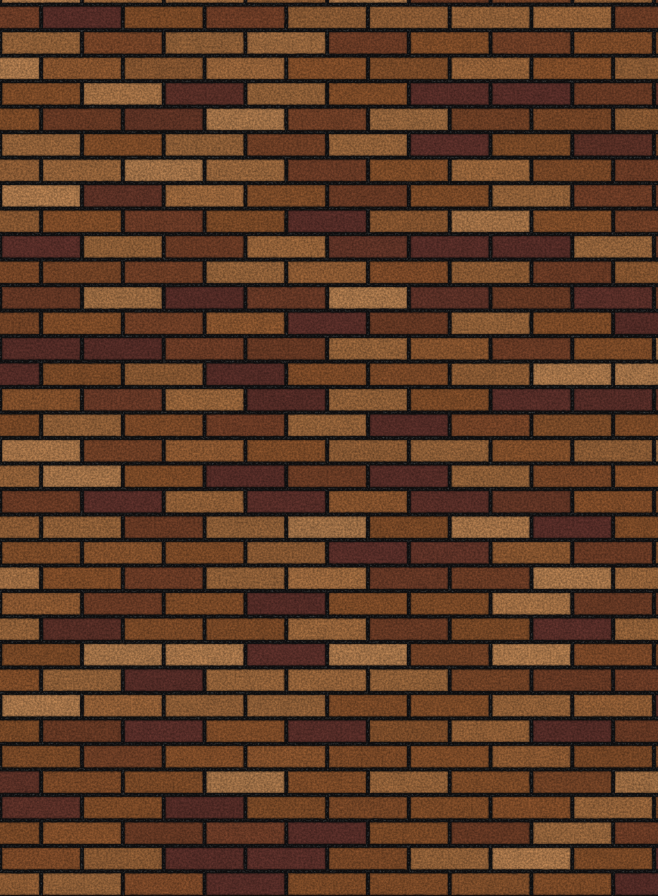
Write a Shadertoy shader that draws this texture.

```glsl
// Running-bond brick wall in tan, brown and maroon with grainy faces and dark joints.

vec2 hash2(vec2 p) {
    vec3 q = fract(p.xyx * vec3(0.1031, 0.1030, 0.0973));
    q += dot(q, q.yzx + 33.33);
    return fract((q.xx + q.yz) * q.zy);
}

// Gradient noise, roughly -0.7 to 0.7
float gradientNoise(vec2 p) {
    vec2 cell = floor(p), f = fract(p);
    vec2 w = f * f * f * (f * (f * 6.0 - 15.0) + 10.0);
    float corner[4];
    for (int i = 0; i < 4; i++) {
        vec2 o = vec2(i & 1, i >> 1);
        float angle = 6.2832 * hash2(cell + o).x;
        corner[i] = dot(vec2(cos(angle), sin(angle)), f - o);
    }
    return mix(mix(corner[0], corner[1], w.x), mix(corner[2], corner[3], w.x), w.y);
}

float roundedBox(vec2 p, vec2 halfSize, float radius) {
    vec2 d = abs(p) - halfSize + radius;
    return length(max(d, 0.0)) + min(max(d.x, d.y), 0.0) - radius;
}

// Clay colour from dark maroon (0) to light tan (1)
vec3 clayColor(float t) {
    vec3 c = mix(vec3(0.32, 0.165, 0.145), vec3(0.39, 0.215, 0.135), smoothstep(0.10, 0.20, t));
    c = mix(c, vec3(0.46, 0.275, 0.145), smoothstep(0.28, 0.46, t));
    c = mix(c, vec3(0.54, 0.36, 0.21), smoothstep(0.56, 0.78, t));
    return mix(c, vec3(0.61, 0.43, 0.27), smoothstep(0.86, 0.96, t));
}

void mainImage(out vec4 fragColor, in vec2 fragCoord) {
    // Canvas height is 1; courses are counted from the top
    vec2 p = fragCoord / iResolution.y;
    float pixel = 1.0 / iResolution.y;
    vec2 pitch = vec2(0.0912, 0.02845);
    vec2 grid = vec2(p.x - 0.0003, 1.0 - p.y - 0.0052) / pitch;

    // Alternate courses shift by half a brick
    float course = floor(grid.y);
    grid.x += 0.5 * mod(course + 1.0, 2.0);
    vec2 id = floor(grid);
    vec2 local = (fract(grid) - 0.5) * pitch;

    // Fine sandy grain plus broader mottling
    float grain = gradientNoise(p * 390.0) + 0.6 * gradientNoise(p * 610.0 + 17.3);
    float mottle = gradientNoise(p * 70.0 + 5.1);

    // Brick outline with slightly worn edges
    float dist = roundedBox(local, 0.5 * pitch - vec2(0.0021, 0.0022), 0.0008);
    dist += 0.0005 * gradientNoise(p * 260.0 + 41.0);
    float face = 1.0 - smoothstep(-0.7 * pixel, 0.7 * pixel, dist);

    // Fired clay: one tone per brick, darker toward its rim
    vec2 tone = hash2(id + 11.0);
    vec3 brick = clayColor(tone.x) * (0.97 + 0.08 * tone.y);
    brick *= 1.0 + 0.27 * grain + 0.06 * mottle;
    brick *= mix(0.78, 1.0, smoothstep(0.0, 0.0022, -dist));

    // Near-black mortar with grey flecks along the middle of the joint
    float fleck = smoothstep(0.0, 0.0022, dist) * max(grain + 0.15, 0.0);
    vec3 mortar = vec3(0.055, 0.052, 0.055) + vec3(0.17, 0.18, 0.18) * fleck;

    fragColor = vec4(clamp(mix(mortar, brick, face), 0.0, 1.0), 1.0);
}
```
